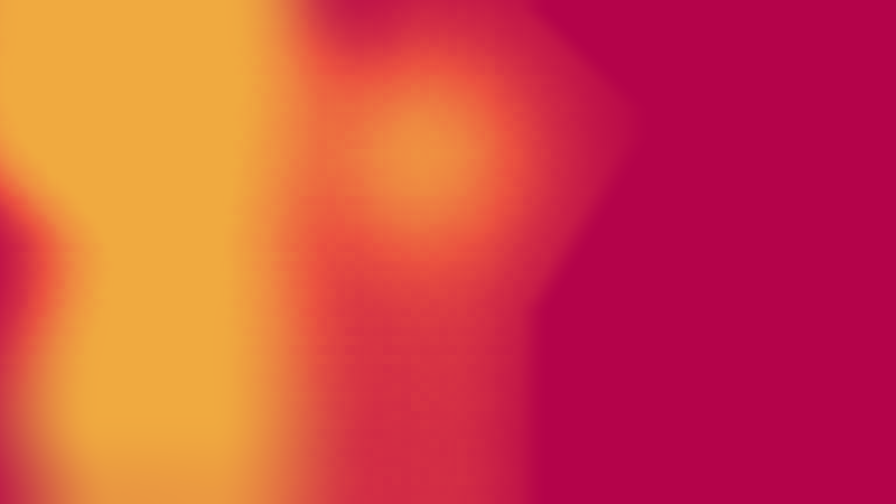
This background is drawn by a Shadertoy shader. Its source:

```glsl
#define CRIMSON vec3(0.705, 0.010, 0.290)
#define ROSE    vec3(0.830, 0.180, 0.270)
#define CORAL   vec3(0.920, 0.320, 0.250)
#define ORANGE  vec3(0.935, 0.530, 0.255)
#define AMBER   vec3(0.940, 0.665, 0.250)
#define GLOW_CENTER vec2(0.833, 0.690)
#define GLOW_SPREAD 0.265
#define GLOW_HEAT   0.80
#define BODY_HEAT   0.29
#define TILE_COUNT  54.0
#define TILE_GRAIN  0.022

float bell(float v, float center, float width) {
    float t = (v - center) / width;
    return exp(-t * t);
}

// Falls from one to zero around an edge
float fade(float edge, float halfWidth, float v) {
    return 1.0 - smoothstep(edge - halfWidth, edge + halfWidth, v);
}

float hash(vec2 cell) {
    return fract(sin(dot(cell, vec2(127.1, 311.7))) * 43758.5);
}

// Saturated ramp through coral and orange
vec3 heatColor(float heat) {
    vec3 c = mix(CRIMSON, ROSE, clamp(heat / 0.3, 0.0, 1.0));
    c = mix(c, CORAL, clamp((heat - 0.3) / 0.2, 0.0, 1.0));
    c = mix(c, ORANGE, clamp((heat - 0.5) / 0.25, 0.0, 1.0));
    return mix(c, AMBER, clamp((heat - 0.75) / 0.23, 0.0, 1.0));
}

// Amber column with a notch on its left side
float columnHeat(vec2 p) {
    float rightEdge = 0.575 + 0.035 * smoothstep(0.50, 0.80, p.y)
                    + 0.01 * bell(p.y, 0.15, 0.2);
    float leftEdge = 0.03 + 0.06 * bell(p.y, 0.47, 0.16)
                   + 0.04 * bell(p.y, 0.0, 0.12)
                   - 0.15 * smoothstep(0.50, 0.82, p.y);
    float left = 1.0 - fade(leftEdge, 0.16, p.x);
    float bottom = mix(0.88, 1.0, smoothstep(0.0, 0.18, p.y));
    return left * fade(rightEdge, 0.165, p.x) * bottom;
}

// Slanted rim: straight below, widening to a blunt point, then closing
float rimPosition(float y) {
    float upper = 1.26 - 1.05 * (y - 0.79);
    float lower = 1.25 - 0.60 * (0.70 - y);
    return max(1.06, min(1.265, min(upper, lower)));
}

// Round glow and the red body below it, cut off at the rim
float glowHeat(vec2 p) {
    vec2 d = (p - GLOW_CENTER) / GLOW_SPREAD;
    float glow = GLOW_HEAT * exp(-dot(d, d));
    float body = BODY_HEAT * fade(1.02, 0.14, p.x) * fade(0.46, 0.24, p.y);
    body *= smoothstep(0.10, 0.60, p.x);
    float heat = 1.0 - (1.0 - glow) * (1.0 - body);
    return heat * fade(rimPosition(p.y), 0.035, p.x);
}

void mainImage(out vec4 fragColor, in vec2 fragCoord) {
    vec2 p = fragCoord / iResolution.y;
    p.x *= 16.0 / 9.0 * iResolution.y / iResolution.x;

    // Faint square tiles, stepped along rows and columns
    vec2 cell = floor(p * TILE_COUNT);
    float grain = hash(cell) - 0.5;
    grain += 0.4 * (hash(vec2(cell.x, 91.0)) + hash(vec2(37.0, cell.y)) - 1.0);

    // Cool pocket between column and glow at the top
    float pocket = 0.5 * bell(p.x, 0.69, 0.09) * bell(p.y, 1.01, 0.10);

    // Screen blend keeps overlapping warmth below full heat
    float column = columnHeat(p) * (1.0 - pocket);
    float glow = glowHeat(p) * (1.0 - pocket);
    float heat = 1.0 - (1.0 - column) * (1.0 - glow);
    float shake = TILE_GRAIN * grain * smoothstep(0.05, 0.25, heat);

    // The column turns duller toward its top and bottom ends
    vec3 vivid = heatColor(heat + shake);
    vec3 dull = mix(heatColor(glow + shake), AMBER, column);
    float ends = fade(0.27, 0.17, p.y) + 0.7 * smoothstep(0.86, 1.0, p.y);
    fragColor = vec4(mix(vivid, dull, ends), 1.0);
}
```
